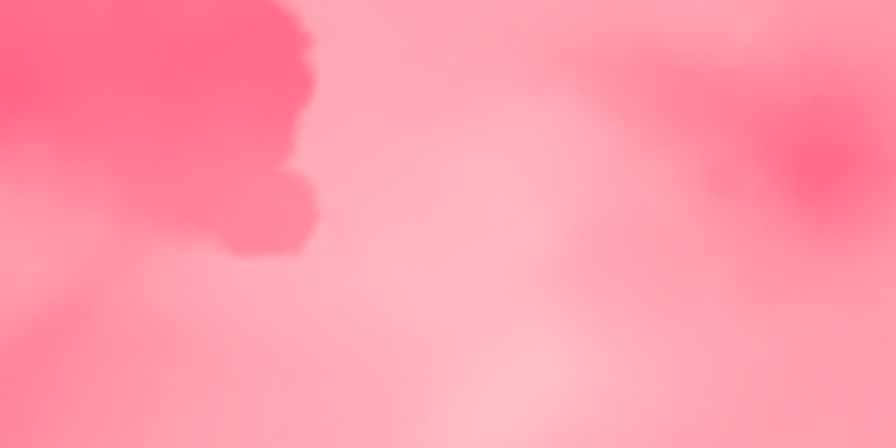
This background is drawn by a Shadertoy shader. Its source:

```glsl
// Soft pink watercolour clouds: dense banks at both upper sides, a pale glow between them.

const vec3 DEEP_PINK = vec3(1.0, 0.40, 0.52);
const vec3 PALE_PINK = vec3(1.0, 0.76, 0.785);
const float BASE_TONE = 0.70;      // 0 is deep, 1 is pale
const float WARP_AMOUNT = 0.16;    // bending of the large shapes
const float EDGE_RAGGEDNESS = 0.10;
const float WISP_CONTRAST = 0.16;
const float GRAIN_CONTRAST = 0.012;
const float SHARP_EDGE = 0.028;    // right rim of the left bank
const float SOFT_EDGE = 0.18;      // left, dissolving side
const int OCTAVES = 6;

float hash(vec2 cell) {
    return fract(sin(dot(cell, vec2(127.1, 311.7))) * 43758.5453);
}

float valueNoise(vec2 p) {
    vec2 cell = floor(p), f = fract(p);
    f = f * f * f * (f * (f * 6.0 - 15.0) + 10.0);
    float low = mix(hash(cell), hash(cell + vec2(1.0, 0.0)), f.x);
    float high = mix(hash(cell + vec2(0.0, 1.0)), hash(cell + 1.0), f.x);
    return mix(low, high, f.y);
}

// Fractal noise centred on zero
float fbm(vec2 p) {
    const mat2 TURN = mat2(1.6, 1.2, -1.2, 1.6);
    float sum = 0.0, amplitude = 0.5;
    for (int i = 0; i < OCTAVES; i++) {
        sum += amplitude * (valueNoise(p) - 0.5);
        p = TURN * p + 17.3;
        amplitude *= 0.5;
    }
    return sum;
}

// Gaussian patch with its own radii and tilt
float patchGlow(vec2 p, vec2 centre, vec2 radii, float tilt) {
    float c = cos(tilt), s = sin(tilt);
    vec2 d = mat2(c, -s, s, c) * (p - centre) / radii;
    return exp(-dot(d, d));
}

float capsule(vec2 p, vec2 a, vec2 b, float radius) {
    vec2 axis = b - a;
    float h = clamp(dot(p - a, axis) / dot(axis, axis), 0.0, 1.0);
    return length(p - a - axis * h) - radius;
}

// Billowing bank: a main body with a small lobe hanging below it
float leftBank(vec2 p, float ragged) {
    float body = capsule(p, vec2(0.38, 0.80), vec2(0.0, 1.0), 0.32);
    float lobe = length((p - vec2(0.60, 0.545)) * vec2(0.95, 1.0)) - 0.105;
    float d = min(body, lobe) + EDGE_RAGGEDNESS * ragged;
    float width = mix(SOFT_EDGE, SHARP_EDGE, smoothstep(0.15, 0.55, p.x));
    float density = mix(0.40, 0.59, smoothstep(0.55, 0.85, p.y));
    return density * (1.0 - smoothstep(-width, width, d));
}

void mainImage(out vec4 fragColor, in vec2 fragCoord) {
    vec2 p = fragCoord / iResolution.y;

    // Noise fields
    vec2 warp = vec2(fbm(p * 3.0 + 4.7), fbm(p * 3.0 + 31.2));
    vec2 q = p + WARP_AMOUNT * warp;
    float wisps = fbm(p * 3.2 + 1.5 * warp + 9.1);
    float ragged = fbm(p * 8.0 + 52.4);
    float grain = valueNoise(p * vec2(110.0, 75.0)) - 0.5;

    // Pale glow through the middle
    float tone = BASE_TONE;
    tone += 0.20 * patchGlow(q, vec2(0.98, 0.42), vec2(0.33, 0.27), 0.3);
    tone += 0.23 * patchGlow(q, vec2(1.25, 0.11), vec2(0.36, 0.16), 0.3);

    // Left bank and the haze under it
    tone -= leftBank(p + 0.35 * WARP_AMOUNT * warp, ragged);
    tone -= 0.22 * patchGlow(q, vec2(0.0, 0.68), vec2(0.14, 0.18), 0.0);
    tone -= 0.34 * patchGlow(q, vec2(0.0, 0.10), vec2(0.36, 0.30), 0.0);
    tone -= 0.12 * patchGlow(q, vec2(0.22, 0.35), vec2(0.24, 0.07), 0.75);

    // Right bank, its arm and the surrounding haze
    vec2 r = q + 0.05 * ragged;
    tone -= 0.44 * patchGlow(r, vec2(1.87, 0.66), vec2(0.19, 0.21), -0.3);
    tone -= 0.28 * patchGlow(r, vec2(1.52, 0.79), vec2(0.28, 0.11), -0.3);
    tone -= 0.18 * patchGlow(q, vec2(1.95, 0.60), vec2(0.42, 0.60), 0.0);

    // Faint smudge, wisps and paper grain
    tone -= 0.06 * patchGlow(r, vec2(0.79, 0.49), vec2(0.03, 0.06), 0.0);
    tone += WISP_CONTRAST * wisps + GRAIN_CONTRAST * grain;

    fragColor = vec4(mix(DEEP_PINK, PALE_PINK, clamp(tone, 0.0, 1.0)), 1.0);
}
```
